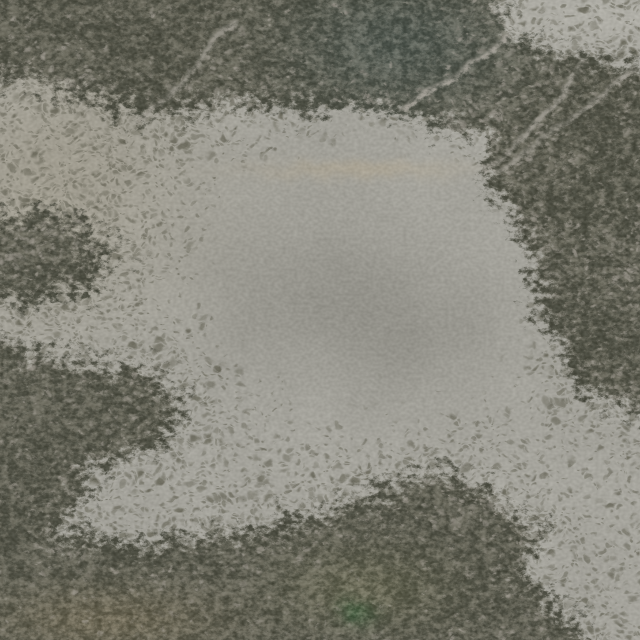
This texture is drawn by a Shadertoy shader. Its source:

```glsl
// Aerial view of a pale sandy clearing ringed by rough scrub and thin trails

vec2 hash2(vec2 p) {
    vec3 q = fract(p.xyx * vec3(0.1031, 0.1030, 0.0973));
    q += dot(q, q.yzx + 33.33);
    return fract((q.xx + q.yz) * q.zy);
}

// Gradient noise, roughly -0.7 to 0.7
float noise(vec2 p) {
    vec2 i = floor(p), f = fract(p);
    vec2 u = f * f * f * (f * (f * 6.0 - 15.0) + 10.0);
    vec4 g;
    for (int k = 0; k < 4; k++) {
        vec2 o = vec2(k & 1, k >> 1);
        float a = 6.2832 * hash2(i + o + 91.0).x;
        g[k] = dot(vec2(cos(a), sin(a)), f - o);
    }
    return mix(mix(g.x, g.y, u.x), mix(g.z, g.w, u.x), u.y);
}

float fbm(vec2 p) {
    float sum = 0.0, amp = 0.6;
    for (int k = 0; k < 4; k++) {
        sum += amp * noise(p);
        p = mat2(1.6, 1.2, -1.2, 1.6) * p + 17.3;
        amp *= 0.55;
    }
    return sum;
}

float segment(vec2 p, vec2 a, vec2 b) {
    vec2 ab = b - a;
    return length(p - a - ab * clamp(dot(p - a, ab) / dot(ab, ab), 0.0, 1.0));
}

// Signed distance to a closed outline, negative inside
float outline(vec2 p, vec2 v[18]) {
    float d = 9.0, side = 1.0;
    for (int i = 0, j = 17; i < 18; j = i, i++) {
        d = min(d, segment(p, v[i], v[j]));
        vec2 e = v[j] - v[i], w = p - v[i];
        bvec3 c = bvec3(p.y >= v[i].y, p.y < v[j].y, e.x * w.y > e.y * w.x);
        if (all(c) || !any(c)) side = -side;
    }
    return side * d;
}

// Scattered soft, flattened spots; density sets the share of occupied cells
float spots(vec2 p, float cells, float density) {
    vec2 q = p * cells * vec2(0.85, 1.15);
    vec2 id = floor(q);
    float cover = 0.0;
    for (int y = -1; y <= 1; y++)
    for (int x = -1; x <= 1; x++) {
        vec2 c = id + vec2(x, y), h = hash2(c + cells), r = hash2(c + 57.0);
        float size = mix(0.18, 0.50, r.y * r.y);
        float present = smoothstep(0.0, 0.12, density - r.x) * mix(0.45, 1.0, h.x);
        cover = max(cover, present * smoothstep(size + 0.22, size - 0.22, length(q - c - h)));
    }
    return cover;
}

float glow(vec2 p, vec2 centre, vec2 radius) {
    vec2 q = (p - centre) / radius;
    return exp(-dot(q, q));
}

float trail(vec2 p, vec2 a, vec2 b, vec2 c) {
    return smoothstep(0.008, 0.001, min(segment(p, a, b), segment(p, b, c)));
}

void mainImage(out vec4 fragColor, in vec2 fragCoord) {
    vec2 p = fragCoord / iResolution.xy;
    vec2 warped = p + 0.022 * vec2(fbm(p * 16.0), fbm(p * 16.0 + 40.0));
    float fine = fbm(p * vec2(75.0, 105.0)), broad = fbm(p * 7.0 + 5.0);
    float patches = fbm(p * vec2(26.0, 34.0) + 9.0);
    float grain = noise(p * vec2(170.0, 210.0));

    // Scrub areas: upper and right, lower and left, small left thicket
    float upper = outline(warped, vec2[18](
        vec2(-0.1, 0.90), vec2(0.13, 0.85), vec2(0.22, 0.81), vec2(0.33, 0.84), vec2(0.43, 0.83),
        vec2(0.61, 0.83), vec2(0.65, 0.81), vec2(0.755, 0.795), vec2(0.765, 0.71), vec2(0.83, 0.61),
        vec2(0.845, 0.505), vec2(0.91, 0.395), vec2(1.1, 0.31), vec2(1.1, 0.88), vec2(0.91, 0.91),
        vec2(0.80, 0.94), vec2(0.76, 1.1), vec2(-0.1, 1.1)));
    float lower = outline(warped, vec2[18](
        vec2(-0.1, 0.50), vec2(0.08, 0.44), vec2(0.23, 0.425), vec2(0.285, 0.37), vec2(0.25, 0.30),
        vec2(0.14, 0.265), vec2(0.125, 0.20), vec2(0.10, 0.165), vec2(0.24, 0.15), vec2(0.36, 0.17),
        vec2(0.49, 0.195), vec2(0.68, 0.27), vec2(0.76, 0.235), vec2(0.85, 0.165), vec2(0.82, 0.11),
        vec2(0.92, 0.0), vec2(1.0, -0.1), vec2(-0.1, -0.1)));
    float thicket = (length((warped - vec2(0.04, 0.60)) / vec2(0.13, 0.07)) - 1.0) * 0.07;
    float d = min(min(upper, lower), thicket);
    float scrub = smoothstep(0.016, -0.020, d + 0.055 * fine + 0.045 * patches);

    // Sand: grey worn centre, warm rim and left side
    vec3 sand = vec3(0.65, 0.645, 0.615) + 0.03 * broad;
    sand -= 0.055 * glow(p, vec2(0.51, 0.56), vec2(0.20, 0.14));
    sand -= 0.035 * glow(p, vec2(0.65, 0.46), vec2(0.20, 0.10));
    sand += vec3(-0.015, -0.025, -0.045) * glow(p, vec2(0.08, 0.72), vec2(0.22, 0.22));
    sand += vec3(0.03, 0.01, -0.02) * glow(warped, vec2(0.56, 0.735), vec2(0.15, 0.014));
    sand += 0.04 * glow(p, vec2(0.95, 0.98), vec2(0.18, 0.06));
    sand += 0.035 * fine + 0.045 * grain;

    // Loose shrubs thin out toward the bare centre
    float bare = smoothstep(1.3, 0.7, length((p - vec2(0.58, 0.57)) / vec2(0.31, 0.25)));
    float loose = 0.42 + 0.40 * smoothstep(0.09, 0.0, d);
    loose += 0.25 * glow(p, vec2(0.10, 0.77), vec2(0.22, 0.12));
    loose += 0.35 * glow(p, vec2(0.30, 0.42), vec2(0.16, 0.08));
    loose = loose * (1.0 - 0.92 * bare) + 0.25 * patches * (1.0 - bare);
    vec2 ragged = warped + 0.004 * vec2(fine, noise(p * 90.0));
    float shrubs = max(spots(ragged, 80.0, loose * 0.6), 0.75 * spots(ragged, 125.0, loose));
    vec3 ground = mix(sand, vec3(0.39, 0.385, 0.33) + 0.1 * fine, shrubs * 0.8);

    // Dense scrub: dark clumps, regional tints, pale gaps
    vec3 plants = mix(vec3(0.295, 0.30, 0.255), vec3(0.445, 0.44, 0.39),
                      smoothstep(-0.35, 0.4, fine + 0.5 * patches + 0.3 * broad));
    plants += vec3(-0.02, 0.005, 0.02) * glow(p, vec2(0.62, 0.93), vec2(0.16, 0.10));
    plants += vec3(0.07, 0.05, 0.025) * glow(p, vec2(0.17, 0.03), vec2(0.16, 0.05));
    plants += vec3(0.04, 0.04, 0.015) * glow(p, vec2(0.57, 0.08), vec2(0.12, 0.06));
    plants += vec3(-0.09, -0.01, -0.05) * glow(warped, vec2(0.56, 0.04), vec2(0.025, 0.02));
    float gaps = 0.22 + 0.40 * smoothstep(-0.10, 0.0, d) + 0.22 * smoothstep(0.6, 0.9, p.x);
    gaps += 0.4 * patches;
    gaps *= 1.0 - 0.8 * glow(p, vec2(0.62, 0.94), vec2(0.14, 0.08));
    gaps *= 1.0 - 0.4 * smoothstep(0.25, 0.1, p.y);
    float pale = max(spots(ragged + 0.37, 72.0, gaps * 0.7), spots(ragged + 0.71, 115.0, gaps));
    pale *= smoothstep(-0.4, 0.2, fine + broad);
    plants = mix(plants, vec3(0.61, 0.59, 0.555), pale * 0.75) + 0.08 * grain;

    // Broken trails crossing the scrub
    vec2 t = p + 0.6 * (warped - p) + 0.006 * vec2(patches, fine);
    float path = 0.7 * trail(t, vec2(0.365, 0.967), vec2(0.30, 0.89), vec2(0.215, 0.805));
    path = max(path, trail(t, vec2(0.79, 0.94), vec2(0.71, 0.88), vec2(0.63, 0.83)));
    path = max(path, 0.8 * trail(t, vec2(0.91, 0.90), vec2(0.86, 0.83), vec2(0.76, 0.73)));
    path = max(path, 0.7 * trail(t, vec2(0.99, 0.89), vec2(0.87, 0.80), vec2(0.78, 0.73)));

    vec3 color = mix(ground, plants, scrub);
    color = mix(color, vec3(0.64, 0.625, 0.59), path * clamp(0.75 + fine + patches, 0.0, 1.0));
    fragColor = vec4(clamp(color, 0.0, 1.0), 1.0);
}
```
